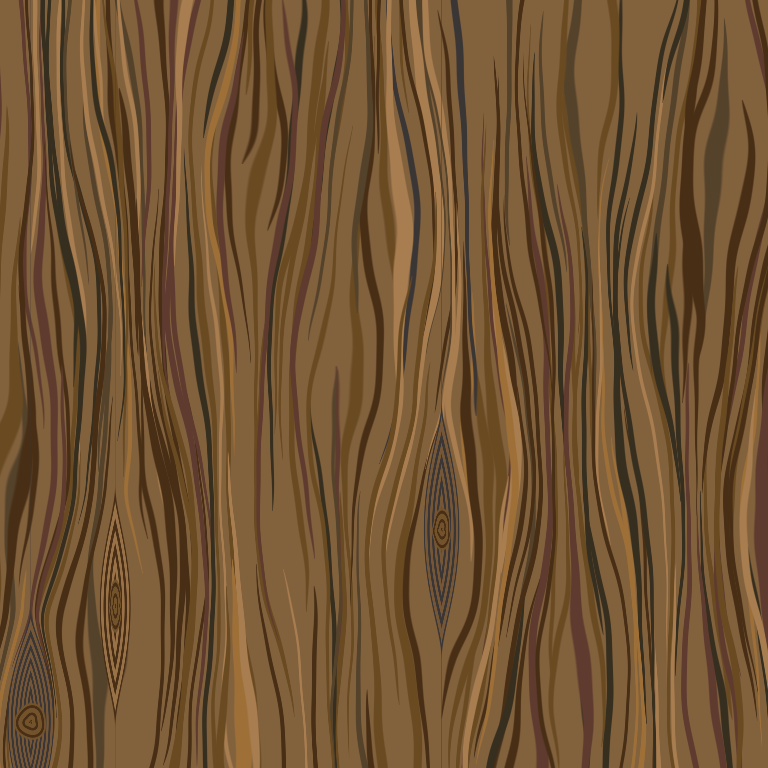
This texture is drawn by a three.js fragment shader. Its source:

```glsl
// Flat illustrated wood grain: tapered wavy strands flowing around knots.
varying vec2 vUv;

const int STRANDS = 185;
const int KNOTS = 3;
const float EDGE = 0.0009;         // half width of smoothed edges
const float RING_STEP = 0.0085;    // spacing of rings inside a knot
const float KNOT_REACH = 0.06;     // how far a knot bends the grain sideways

const vec3 BASE = vec3(0.51, 0.38, 0.24);
const vec3 OLIVE = vec3(0.41, 0.29, 0.13);
const vec3 UMBER = vec3(0.33, 0.26, 0.17);
const vec3 MAROON = vec3(0.37, 0.23, 0.18);
const vec3 TAN = vec3(0.66, 0.49, 0.31);
const vec3 GOLD = vec3(0.62, 0.44, 0.22);
const vec3 BARK = vec3(0.28, 0.18, 0.08);
const vec3 CHARCOAL = vec3(0.21, 0.18, 0.12);
const vec3 SLATE = vec3(0.23, 0.21, 0.21);

float hash(float n) {
  return fract(sin(n * 12.9898) * 43758.5);
}

// Knot as centre x, centre y, push, half height.
vec4 knotShape(int i) {
  if (i == 0) return vec4(0.575, 0.31, 0.034, 0.17);
  if (i == 1) return vec4(0.04, 0.06, 0.05, 0.15);
  return vec4(0.15, 0.21, 0.028, 0.16);
}

vec2 eyeSize(int i) {
  if (i == 0) return vec2(0.012, 0.028);
  if (i == 1) return vec2(0.021, 0.024);
  return vec2(0.008, 0.035);
}

// Sideways push of a knot; it fades above, below and outward.
float knotPush(vec2 d, vec4 k) {
  float t = d.y / k.w;
  float lens = max(1.0 - t * t, 0.0);
  return k.z * lens * lens * exp(-abs(d.x) / KNOT_REACH);
}

// Horizontal grain coordinate: bent around knots, then swayed.
float grainCoord(vec2 p) {
  float u = p.x;
  for (int i = 0; i < KNOTS; i++) {
    vec4 k = knotShape(i);
    vec2 d = p - k.xy;
    u -= sign(d.x) * min(knotPush(d, k), abs(d.x));
  }
  return u + 0.020 * sin(12.0 * u + 5.0 * p.y + 1.0)
           + 0.010 * sin(31.0 * u - 9.0 * p.y)
           + 0.004 * sin(40.0 * u + 17.0 * p.y + 2.0);
}

// Light strands gather in bundles; slate ones gather near the main knot.
bool isLight(float x, float pick) {
  return pick < 0.17 + 0.15 * cos(27.0 * (x - 0.1));
}

vec3 darkColor(float x, float pick) {
  if (pick < 0.30) return OLIVE;
  if (pick < 0.49) return UMBER;
  if (pick < 0.64) return MAROON;
  if (pick < 0.83) return BARK;
  return abs(x - 0.56) < 0.1 ? SLATE : CHARCOAL;
}

vec3 drawStrands(vec3 color, float u, float y) {
  for (int i = 0; i < STRANDS; i++) {
    float id = float(i) + 1.0;
    float middle = mix(-0.1, 1.1, hash(id + 0.3));
    float t = (y - middle) / mix(0.16, 0.58, hash(id + 0.7));
    if (abs(t) >= 1.0) continue;

    // Evenly scattered start, plus a small wander of its own
    float x = mix(-0.05, 1.05, fract(id * 0.61803)) + 0.012 * (hash(id + 0.1) - 0.5);
    float phase = 6.283 * hash(id + 0.5);
    float path = x + 0.006 * sin(7.0 * y + phase) + 0.002 * sin(23.0 * y + phase * 3.0)
                   + 0.0006 * sin(61.0 * y + phase * 5.0);

    float pick = hash(id + 0.9);
    bool light = isLight(x, hash(id + 0.2));
    float size = hash(id + 0.4);
    float halfWidth = light ? mix(0.0025, 0.0075, size * size) : mix(0.0027, 0.0053, size);
    halfWidth *= pow(1.0 - t * t, 0.6);

    vec3 tone = light ? (pick < 0.6 ? TAN : GOLD) : darkColor(x, pick);
    float cover = 1.0 - smoothstep(-EDGE, EDGE, abs(u - path) - halfWidth);
    color = mix(color, tone, cover);
  }
  return color;
}

// Nested lens rings with an oval eye in the middle.
vec3 drawKnots(vec3 color, vec2 p) {
  for (int i = 0; i < KNOTS; i++) {
    vec4 k = knotShape(i);
    vec2 d = p - k.xy;
    float depth = knotPush(d, k) - abs(d.x);
    float ring = abs(fract(depth / RING_STEP) - 0.5);
    vec3 ringTone = i == 2 ? BARK : SLATE;
    vec3 wood = i == 2 ? mix(BASE, TAN, 0.6) : BASE * 0.9;
    vec3 lens = mix(wood, ringTone, smoothstep(0.19, 0.33, ring));
    color = mix(color, lens, smoothstep(-EDGE, EDGE, depth));

    float wobble = 0.05 * sin(3.0 * atan(d.y, d.x) + 1.0);
    float r = length(d / eyeSize(i)) + wobble;
    float eyeRing = smoothstep(0.25, 0.38, abs(fract(r * 2.5) - 0.5));
    vec3 eye = mix(mix(OLIVE, BASE, 0.4), BARK, eyeRing);
    color = mix(color, eye, 1.0 - smoothstep(0.94, 1.04, r));
  }
  return color;
}

void main() {
  vec3 color = drawStrands(BASE, grainCoord(vUv), vUv.y);
  gl_FragColor = vec4(drawKnots(color, vUv), 1.0);
}
```
